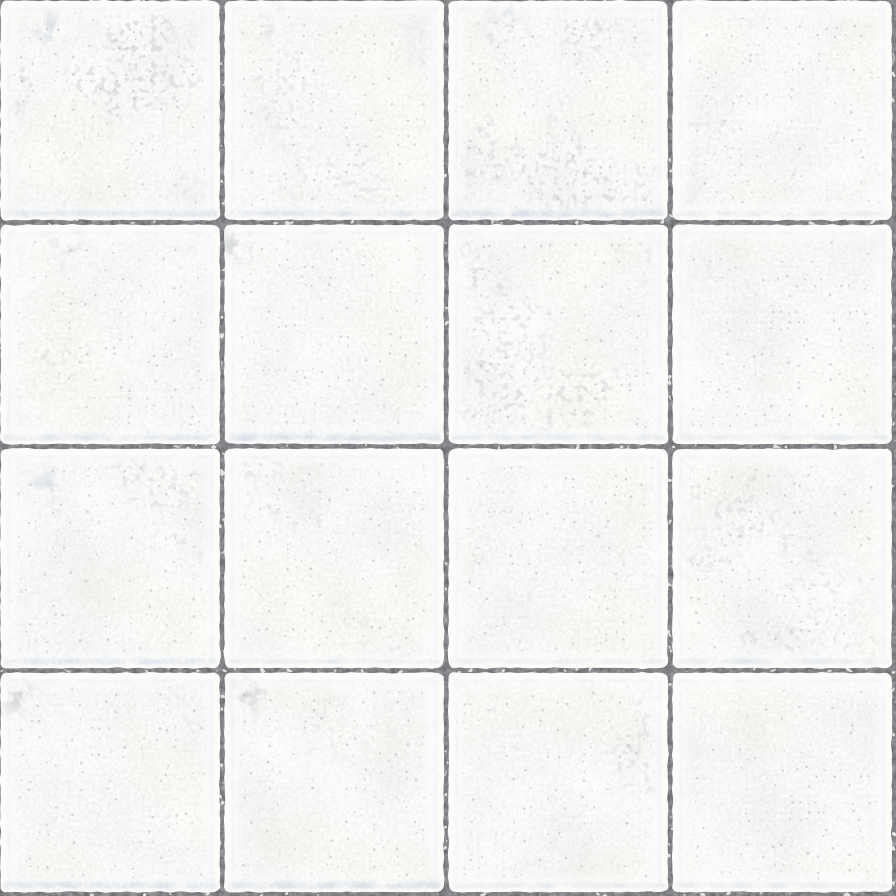
This texture is drawn by a WebGL 1 fragment shader. Its source:

```glsl
precision highp float;
// Four by four grid of worn white ceramic tiles with thin grey, chipped grout.

uniform vec2 u_resolution;

#define TILES 4.0             // tiles across and down
#define SHIFT vec2(0.008, -0.007) // grid offset, in tiles
#define JOINT 0.021           // grout width, in tiles
#define CORNER 0.028          // tile corner radius
#define GLAZE vec3(0.988, 0.988, 0.982)
#define SHADE vec3(0.932, 0.932, 0.922)
#define COOL vec3(0.845, 0.870, 0.905)
#define WEAR vec3(0.800, 0.810, 0.815)
#define GROUT_DARK vec3(0.42, 0.425, 0.44)
#define GROUT_LIGHT vec3(0.62, 0.63, 0.64)
#define SPECK_GRID 26.0       // speck cells per tile

vec2 hash2(vec2 p) {
  vec3 q = fract(p.xyx * vec3(0.1031, 0.1030, 0.0973));
  q += dot(q, q.yzx + 33.33);
  return fract((q.xx + q.yz) * q.zy);
}

float corner(vec2 lattice, vec2 offset, float period) {
  return dot(hash2(mod(lattice, period)) * 2.0 - 1.0, offset);
}

// Gradient noise that wraps after a whole number of lattice cells.
float noise(vec2 p, float period) {
  vec2 i = floor(p), f = p - i;
  vec2 w = f * f * f * (f * (f * 6.0 - 15.0) + 10.0);
  vec2 e = vec2(1.0, 0.0);
  float low = mix(corner(i, f, period), corner(i + e.xy, f - e.xy, period), w.x);
  float high = mix(corner(i + e.yx, f - e.yx, period), corner(i + e.xx, f - e.xx, period), w.x);
  return mix(low, high, w.y);
}

// Noise with a given number of lattice cells per tile.
float tileNoise(vec2 p, float cells) {
  return noise(p * cells, cells * TILES);
}

float fbm(vec2 p, float cells) {
  float sum = 0.0, gain = 1.0;
  for (int i = 0; i < 4; i++) {
    sum += gain * tileNoise(p, cells);
    cells *= 2.0;
    gain *= 0.55;
  }
  return sum;
}

float band(float x, float centre, float width) {
  float t = (x - centre) / width;
  return exp(-t * t);
}

float roundedBox(vec2 p, float halfSize, float radius) {
  vec2 q = abs(p) - halfSize + radius;
  return length(max(q, 0.0)) + min(max(q.x, q.y), 0.0) - radius;
}

// Sparse pinholes, one candidate per grid cell.
float specks(vec2 p, float aa) {
  vec2 g = p * SPECK_GRID, cell = mod(floor(g), SPECK_GRID * TILES);
  vec2 centre = 0.25 + 0.5 * hash2(cell + 7.0);
  vec2 pick = hash2(cell + 191.0);
  float radius = mix(0.06, 0.16, pick.y);
  float soft = aa * SPECK_GRID * 0.7;
  float dot_ = 1.0 - smoothstep(radius - soft, radius + soft, length(fract(g) - centre));
  return dot_ * step(pick.x, 0.24);
}

vec3 tileColour(vec2 f, vec2 p, vec2 id, float depth, float aa) {
  vec2 traits = hash2(id + 31.0), place = hash2(id + 57.0);
  vec2 q = p + 3.7 * hash2(id + 83.0);

  // Clouded glaze with fine grain, fading to a clean rim
  float cloud = fbm(q, 3.0), grain = tileNoise(q, 64.0);
  float inner = smoothstep(0.02, 0.10, depth);
  float tone = 0.34 + 0.55 * cloud + 0.95 * grain + 0.3 * tileNoise(q, 29.0);
  vec3 colour = mix(GLAZE, SHADE, clamp(tone, 0.0, 1.25) * inner);
  colour += vec3(0.008, 0.003, -0.008) * tileNoise(q + 1.3, 2.0) * inner;

  // Speckled worn patches, heavy on only a few tiles
  float patchMask = smoothstep(0.15, 0.55, fbm(q + 2.1, 2.0) + 0.35 * traits.x - 0.08);
  float flakes = smoothstep(0.05, 0.3, tileNoise(q, 36.0) + 0.4 * tileNoise(q, 15.0));
  colour = mix(colour, WEAR, patchMask * flakes * inner * mix(0.15, 0.6, traits.x * traits.x));

  // Smudge in the upper left
  vec2 spot = vec2(-0.38, 0.34) + vec2(0.26, 0.08) * (place - 0.3);
  float smudge = band(length(f - spot), 0.0, 0.075) * smoothstep(-0.1, 0.4, fbm(q, 12.0));
  colour = mix(colour, mix(WEAR, COOL, step(0.5, place.x)), smudge * 0.75 * step(0.35, traits.y));

  // Bevel crease all round, and a bluish stain along the lower edge
  float streak = 0.55 + 0.9 * tileNoise(q, 12.0) + 0.5 * grain;
  float crease = band(depth, 0.036, 0.010) * streak;
  colour = mix(colour, COOL, clamp(crease * 0.28, 0.0, 1.0));
  float lower = band(f.y, -0.464, mix(0.012, 0.024, traits.y)) * smoothstep(0.0, 0.025, depth);
  colour = mix(colour, COOL, clamp(lower * streak * mix(0.5, 1.1, traits.y), 0.0, 0.85));

  return mix(colour, WEAR * 0.92, specks(q, aa) * 0.6 * inner);
}

vec3 groutColour(vec2 p) {
  float tone = 0.45 + 0.9 * tileNoise(p, 24.0) + 0.6 * tileNoise(p, 60.0);
  float chips = smoothstep(0.28, 0.42, tileNoise(p + 0.37, 34.0));
  return mix(mix(GROUT_DARK, GROUT_LIGHT, clamp(tone, 0.0, 1.0)), vec3(0.88), chips);
}

void main() {
  vec2 p = gl_FragCoord.xy / u_resolution.y * TILES + SHIFT;
  float aa = TILES / u_resolution.y;
  vec2 id = mod(floor(p), TILES), f = fract(p) - 0.5;

  // Slightly ragged rounded outline
  float d = roundedBox(f, 0.5 - 0.5 * JOINT, CORNER);
  d += 0.007 * tileNoise(p, 20.0) + 0.003 * tileNoise(p, 5.0);

  vec3 tile = tileColour(f, p, id, -d, aa);
  float cover = smoothstep(-0.6 * aa, 0.6 * aa, d);
  gl_FragColor = vec4(mix(tile, groutColour(p), cover), 1.0);
}
```
